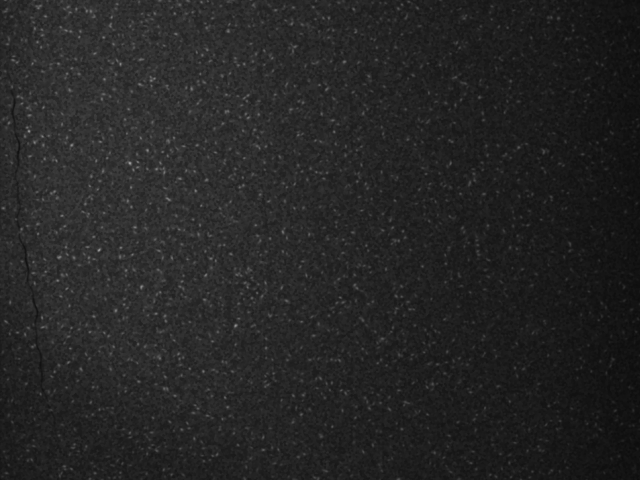
Reproduce this texture procedurally as a WebGL 2 fragment shader.

```glsl
#version 300 es
precision highp float;
// Dark speckled stone slab with a hairline crack, lit softly from the upper left.

#define GRAIN_CELLS 235.0     // fine grains per canvas height
#define GRAIN_CONTRAST 0.50
#define FLECK_CELLS 112.0     // pale flecks per canvas height
#define FLECK_GAIN 1.55
#define SPARK_CELLS 42.0      // rare larger sparkles
#define SPARK_GAIN 1.6
#define LIGHT_CENTER vec2(0.16, 0.72)
#define LIGHT_SPREAD vec2(0.50, 0.90)
#define LIGHT_FLOOR 0.088
#define LIGHT_PEAK 0.194
#define CRACK_WIDTH 0.0024
#define CRACK_DEPTH 0.55

uniform vec2 u_resolution;
out vec4 fragColor;

vec3 hash3(vec2 cell) {
  vec3 q = fract(cell.xyx * vec3(0.1031, 0.1030, 0.0973));
  q += dot(q, q.yxz + 33.33);
  return fract((q.xxy + q.yzz) * q.zyx);
}

// Smooth cellular tone: neighbouring grains blend by distance, 0..1.
float grainTone(vec2 p) {
  vec2 cell = floor(p), local = fract(p);
  float total = 0.0, weight = 0.0;
  for (int y = -1; y <= 1; y++)
    for (int x = -1; x <= 1; x++) {
      vec2 offset = vec2(x, y);
      vec3 rnd = hash3(cell + offset);
      vec2 d = offset + rnd.xy - local;
      float w = exp(-5.0 * dot(d, d));
      total += w * rnd.z;
      weight += w;
    }
  return total / weight;
}

// Scattered soft oval flecks; a higher rarity leaves fewer bright ones.
float flecks(vec2 p, float radius, float rarity) {
  vec2 cell = floor(p), local = fract(p);
  float sum = 0.0;
  for (int y = -1; y <= 1; y++)
    for (int x = -1; x <= 1; x++) {
      vec2 offset = vec2(x, y);
      vec3 place = hash3(cell + offset + 17.0);
      vec3 shape = hash3(cell + offset + 291.0);
      float angle = 3.14159 * shape.x;
      vec2 axis = vec2(cos(angle), sin(angle));
      vec2 d = offset + place.xy - local;
      d = vec2(dot(d, axis), dot(d, vec2(-axis.y, axis.x)));
      d /= radius * vec2(mix(1.0, 1.5, shape.y), mix(0.75, 1.0, shape.z));
      sum += pow(place.z, rarity) * exp(-dot(d, d));
    }
  return sum;
}

// Broad falloff with a dim right edge and a shaded lower left corner.
float slabLight(vec2 uv) {
  vec2 d = (uv - LIGHT_CENTER) / LIGHT_SPREAD;
  float light = mix(LIGHT_FLOOR, LIGHT_PEAK, exp(-dot(d, d)));
  light *= mix(0.66, 1.0, smoothstep(1.08, 0.80, uv.x));
  light *= mix(0.86, 1.0, smoothstep(-0.02, 0.10, uv.x));
  float diagonal = uv.y + 0.9 * uv.x;
  return light * mix(0.84, 1.0, smoothstep(0.24, 0.46, diagonal));
}

// Wandering crack down the left side, fading at both ends.
float crack(vec2 p) {
  float fall = 0.93 - p.y;
  float center = 0.024 + 0.133 * fall * fall
    + 0.0050 * sin(19.0 * p.y + 0.8)
    + 0.0030 * sin(57.0 * p.y)
    + 0.0018 * sin(143.0 * p.y + 2.0);
  float d = (p.x - center) / CRACK_WIDTH;
  float fade = smoothstep(0.05, 0.40, p.y) * smoothstep(0.95, 0.72, p.y);
  float broken = 0.75 + 0.25 * sin(41.0 * p.y + 2.0 * sin(17.0 * p.y));
  return exp(-d * d) * mix(0.35, 1.0, fade) * broken
    * smoothstep(0.03, 0.08, p.y) * smoothstep(0.95, 0.90, p.y);
}

void main() {
  vec2 uv = gl_FragCoord.xy / u_resolution;
  vec2 p = gl_FragCoord.xy / u_resolution.y;

  float surface = 1.0 + GRAIN_CONTRAST * (grainTone(p * GRAIN_CELLS) - 0.5);
  surface += FLECK_GAIN * flecks(p * FLECK_CELLS, 0.32, 9.0);
  surface += SPARK_GAIN * flecks(p * SPARK_CELLS + 7.3, 0.13, 16.0);

  float tone = slabLight(uv) * surface;
  tone *= 1.0 - CRACK_DEPTH * crack(p);
  fragColor = vec4(vec3(clamp(tone, 0.0, 1.0)), 1.0);
}
```
